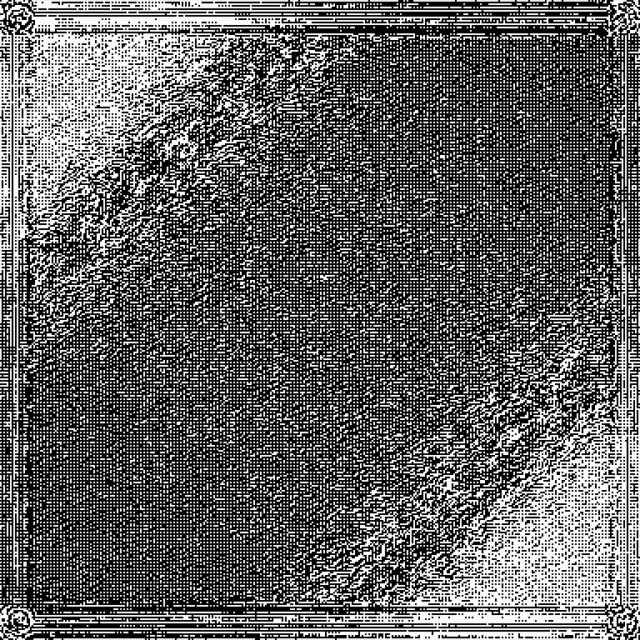
Reproduce this texture procedurally as a WebGL 2 fragment shader.

```glsl
#version 300 es
precision highp float;
uniform vec2 u_resolution;
out vec4 fragColor;

const float CELLS = 384.0;
const float SOFTNESS = 1.08;
const vec3 INK = vec3(0.01);
const vec3 PAPER = vec3(0.98);

float hash1(float n) {
    return fract(sin(n * 91.35 + 4.7) * 4375.85);
}

vec2 hashGradient(vec2 p) {
    vec2 q = vec2(dot(p, vec2(127.1, 311.7)), dot(p, vec2(269.5, 183.3)));
    return fract(sin(q) * 43758.5) * 2.0 - 1.0;
}

float gradientNoise(vec2 p) {
    vec2 i = floor(p), f = p - i;
    vec2 u = f * f * f * (f * (f * 6.0 - 15.0) + 10.0);
    float a = dot(hashGradient(i), f);
    float b = dot(hashGradient(i + vec2(1, 0)), f - vec2(1, 0));
    float c = dot(hashGradient(i + vec2(0, 1)), f - vec2(0, 1));
    float d = dot(hashGradient(i + vec2(1, 1)), f - vec2(1, 1));
    return mix(mix(a, b, u.x), mix(c, d, u.x), u.y);
}

float bell(float x, float centre, float width) {
    float t = (x - centre) / width;
    return exp(-t * t);
}

// 2x2 ordered threshold: dots, then dashes, then a mesh
float threshold(vec2 parity) {
    float dashRow = mix(0.1, 0.46, parity.x);
    float gapRow = mix(0.64, 0.84, parity.x);
    return mix(dashRow, gapRow, parity.y);
}

// Pale two opposite corners, dim the other two
float broadTone(float across, float along) {
    float corner = smoothstep(0.46, 0.7, across);
    float calm = smoothstep(0.2, 0.8, along) * (1.0 - smoothstep(0.3, 0.5, across));
    return 0.385 + 0.35 * corner - 0.09 * calm;
}

// Woven field with two rough diagonal creases
float weave(vec2 cell, vec2 uv) {
    float across = abs(uv.x - uv.y);
    float along = abs(uv.x + uv.y - 1.0);
    vec2 diagonal = vec2(cell.x + cell.y, cell.y - cell.x) * 0.707;
    float fade = 1.0 - 0.5 * smoothstep(0.25, 0.7, along);
    float rough = fade * mix(bell(across, 0.48, 0.21), bell(across, 0.5, 0.09), 0.5);

    // Row flips along falling edges join the dashes into rising stairs
    float kink = gradientNoise(diagonal * vec2(0.29, 0.13) + 7.3);
    float broad = gradientNoise(diagonal * vec2(0.055, 0.13) + 31.7);
    float fine = gradientNoise(diagonal * vec2(0.15, 0.37) + 17.9);
    float dash = gradientNoise(cell * vec2(0.31, 0.63) + 0.37);
    float shift = floor(kink * mix(2.2, 4.6, rough) + 0.5);
    vec2 parity = mod(cell + vec2(0.0, shift), 2.0);

    float relief = broad * 0.6 + fine * 0.75;
    float tone = broadTone(across, along) + dash * 0.44;
    tone += rough * (relief * 0.8 + 0.04);
    tone += 0.06 * bell(across, 0.42, 0.07) - 0.07 * bell(across, 0.53, 0.025);
    return step(threshold(parity), tone);
}

// Broken horizontal streaks along the top and bottom
float rowBand(vec2 cell, float row, float base) {
    float streak = gradientNoise(vec2(cell.x * 0.06, cell.y * 0.83 + 3.1));
    float flecks = gradientNoise(vec2(cell.x * 0.31, cell.y * 0.67 + 8.4));
    float tone = base - 0.21 + 0.46 * hash1(row) + streak * 0.45 + flecks * 0.4;
    float gap = 0.13 * mod(cell.x, 2.0);
    return step(mix(0.24, 0.6, mod(row, 2.0)) + gap, tone);
}

// Solid and dotted columns along the left and right
float columnBand(vec2 cell, float column, float base) {
    float streak = gradientNoise(vec2(cell.x * 0.83 + 5.2, cell.y * 0.05));
    float flecks = gradientNoise(vec2(cell.x * 0.67, cell.y * 0.31 + 2.7));
    float tone = base - 0.3 + 0.5 * hash1(column + 40.0) + streak * 0.45 + flecks * 0.35;
    float gap = 0.3 * mod(cell.y, 2.0);
    return step(mix(0.18, 0.48, mod(column, 2.0)) + gap, tone);
}

// Grainy, broken rings at the four corners
float cornerRings(vec2 cell, vec2 inset) {
    float grain = gradientNoise(cell * 0.37 + 2.6);
    float flecks = gradientNoise(cell * vec2(0.53, 0.71) + 9.1);
    float rings = sin(length(inset - 11.0) * 1.9 + grain * 5.0);
    return step(0.02, rings * 0.35 + grain * 0.7 + flecks * 1.1);
}

float cellValue(vec2 cell) {
    vec2 uv = (cell + 0.5) / CELLS;
    vec2 inset = min(cell, CELLS - 1.0 - cell);
    float base = broadTone(abs(uv.x - uv.y), abs(uv.x + uv.y - 1.0));
    float ragged = 9.0 * gradientNoise(cell * 0.21 + 4.4);
    float rowEdge = 17.0 + 9.0 * hash1(inset.y + 9.0) + ragged;
    float columnEdge = 13.0 + 8.0 * hash1(inset.x + 5.0) + ragged;
    if (max(inset.x, inset.y) < 20.0 + 0.6 * ragged) return cornerRings(cell, inset);
    if (inset.y < rowEdge && inset.y < inset.x) return rowBand(cell, inset.y, mix(0.42, base, 0.6));
    if (inset.x < columnEdge) return columnBand(cell, inset.x, mix(0.4, base, 0.5));
    return weave(cell, uv);
}

// Share of the pixel footprint that lies over one cell
vec2 overlap(vec2 cell, vec2 low, vec2 high) {
    return max(min(cell + 1.0, high) - max(cell, low), 0.0);
}

void main() {
    vec2 scale = CELLS / u_resolution;
    vec2 low = gl_FragCoord.xy * scale - 0.5 * SOFTNESS * scale;
    vec2 high = low + SOFTNESS * scale;
    float sum = 0.0, total = 0.0;
    for (int k = 0; k < 9; k++) {
        vec2 cell = floor(low) + vec2(k % 3, k / 3);
        vec2 cover = overlap(cell, low, high);
        float weight = cover.x * cover.y;
        if (weight > 0.0001) {
            sum += weight * cellValue(cell);
            total += weight;
        }
    }
    fragColor = vec4(mix(INK, PAPER, sum / max(total, 0.0001)), 1.0);
}
```
